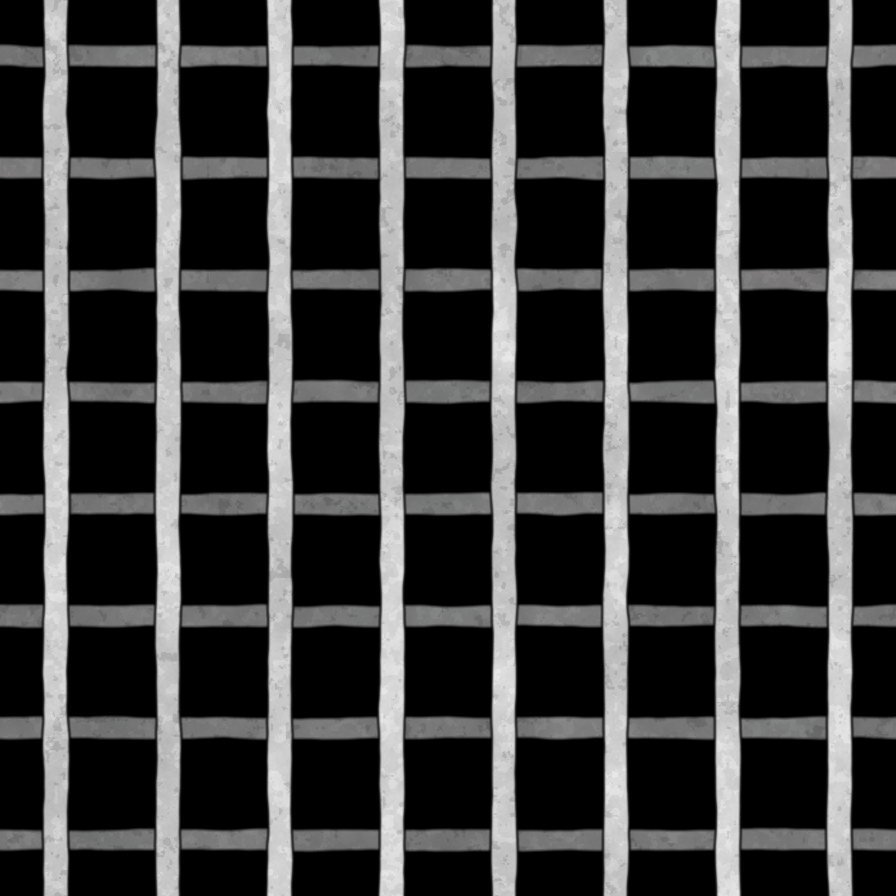
Give the GLSL for this pattern, as a Shadertoy shader.

```glsl
// Draws a tiling grid of worn, pale vertical bars laid over darker horizontal bars on black.

const float REPEATS = 8.0;             // cells across and down
const float UPRIGHT_HALF_WIDTH = 0.113; // in cells
const float RAIL_HALF_WIDTH = 0.097;
const float EDGE_WOBBLE = 0.022;
const float RIM_WIDTH = 0.028;

// Integer hash of a lattice point, 0 to 1
float hash(ivec2 cell, int seed) {
    uint h = uint(cell.x) * 1597334673u ^ uint(cell.y) * 3812015801u ^ uint(seed) * 2798796415u;
    h = (h ^ (h >> 16)) * 2246822519u;
    h = (h ^ (h >> 13)) * 3266489917u;
    return float((h ^ (h >> 16)) >> 8) / 16777216.0;
}

// Value noise that wraps after one canvas; frequency is whole lattice steps per cell
float wrapNoise(vec2 p, vec2 frequency, int seed) {
    vec2 q = p * frequency;
    vec2 period = REPEATS * frequency;
    vec2 base = floor(q);
    vec2 t = q - base;
    t = t * t * (3.0 - 2.0 * t);
    ivec2 a = ivec2(mod(base, period));
    ivec2 b = ivec2(mod(base + 1.0, period));
    float low = mix(hash(a, seed), hash(ivec2(b.x, a.y), seed), t.x);
    float high = mix(hash(ivec2(a.x, b.y), seed), hash(b, seed), t.x);
    return mix(low, high, t.y);
}

// Wrapping octaves, centred on zero
float wrapFbm(vec2 p, float frequency, int seed) {
    float sum = 0.0;
    float weight = 0.5;
    for (int i = 0; i < 4; i++) {
        sum += weight * (wrapNoise(p, vec2(frequency), seed + i) - 0.5);
        frequency *= 2.0;
        weight *= 0.55;
    }
    return sum;
}

// Signed distance to a hand-cut bar: x runs across it, y along it; negative inside
float barDistance(vec2 p, float halfWidth, int seed) {
    float offset = fract(p.x) - 0.5;
    int side = offset < 0.0 ? 0 : 1;
    vec2 track = vec2(floor(p.x), p.y);
    float wave = wrapNoise(track, vec2(1.0, 3.0), seed + side) - 0.5;
    float ripple = wrapNoise(track, vec2(1.0, 9.0), seed + 2 + side) - 0.5;
    return abs(offset) - halfWidth - EDGE_WOBBLE * (wave + 0.25 * ripple);
}

float coverage(float d, float pixel) {
    float soft = max(pixel, 0.012);
    return 1.0 - smoothstep(-soft, soft, d);
}

// Darkens a bar towards its outline
float rimShade(float d) {
    return mix(0.55, 1.0, smoothstep(0.0, RIM_WIDTH, -d));
}

// Cloudy tone with pale flakes and dark pits
float wornTone(vec2 p, float base, float contrast, int seed) {
    float cloud = wrapNoise(p, vec2(2.0, 1.0), seed) - 0.5;
    float mottle = wrapFbm(p, 5.0, seed + 10);
    float chips = wrapFbm(p, 12.0, seed + 20);
    float flakes = smoothstep(0.08, 0.13, chips + 0.12 * cloud);
    float pits = smoothstep(0.16, 0.21, wrapFbm(p, 14.0, seed + 30) - 0.1 * cloud);
    float grain = wrapNoise(p, vec2(48.0), seed + 40) - 0.5;
    float variation = 0.11 * cloud + 0.10 * mottle + 0.045 * flakes - 0.08 * pits + 0.025 * grain;
    return base + contrast * variation;
}

void mainImage(out vec4 fragColor, in vec2 fragCoord) {
    vec2 p = fragCoord / iResolution.xy * REPEATS;
    float pixel = 0.75 * REPEATS / min(iResolution.x, iResolution.y);

    float upright = barDistance(p, UPRIGHT_HALF_WIDTH, 11);
    float rail = barDistance(p.yx, RAIL_HALF_WIDTH, 31);

    // Rails, with a faint warm tint and a contact shadow beside each upright
    float tint = wrapNoise(p, vec2(1.0), 70) - 0.5;
    vec3 railColor = wornTone(p, 0.465, 0.6, 100) * vec3(1.0 + 0.01 * tint, 1.0 - 0.02 * tint, 1.0);
    float contact = mix(0.3, 1.0, smoothstep(0.0, 0.026, upright));
    vec3 color = railColor * rimShade(rail) * contact * coverage(rail, pixel);

    // Uprights on top
    vec3 uprightColor = vec3(wornTone(p, 0.785, 1.0, 200) * rimShade(upright));
    float outline = smoothstep(0.016, 0.0, abs(upright));
    uprightColor *= 1.0 - 0.45 * outline;
    color = mix(color, uprightColor, coverage(upright, pixel));

    fragColor = vec4(color, 1.0);
}
```
